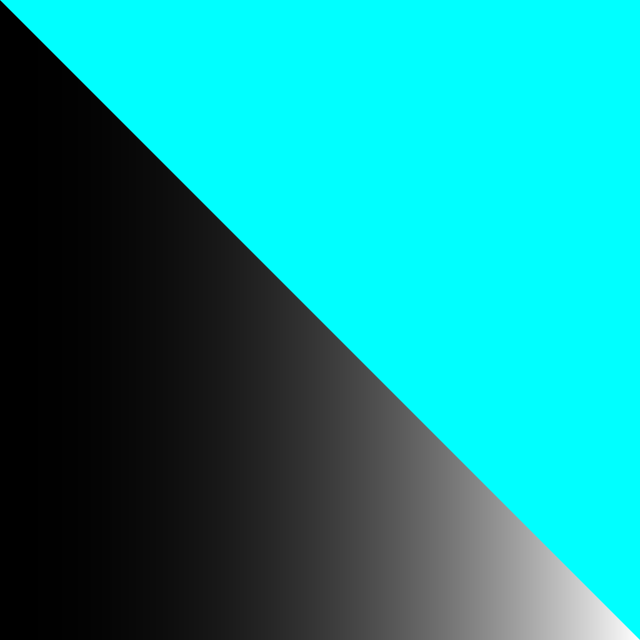
Give the GLSL for this background, as a WebGL 1 fragment shader.

```glsl
precision highp float;
// Two triangles split by the diagonal from upper left to lower right.
// The upper one is flat cyan; the lower one is a horizontal ramp from
// black to white, bent by a display gamma curve.

uniform vec2 u_resolution;

const vec3 CYAN = vec3(0.0, 1.0, 1.0);
const float GAMMA = 2.2;

// Grey level that rises from left to right along a power curve
vec3 gammaRamp(float x, float gamma) {
  return vec3(pow(clamp(x, 0.0, 1.0), gamma));
}

// Signed distance to the falling diagonal, positive on the upper right
float diagonalDistance(vec2 p) {
  return (p.x + p.y - 1.0) * inversesqrt(2.0);
}

// Antialiased coverage of the positive side of a distance
float coverage(float dist, float pixel) {
  return clamp(dist / pixel + 0.5, 0.0, 1.0);
}

void main() {
  vec2 uv = gl_FragCoord.xy / u_resolution;
  float pixel = 1.0 / min(u_resolution.x, u_resolution.y);

  float upperMask = coverage(diagonalDistance(uv), pixel);
  vec3 color = mix(gammaRamp(uv.x, GAMMA), CYAN, upperMask);

  gl_FragColor = vec4(color, 1.0);
}
```
